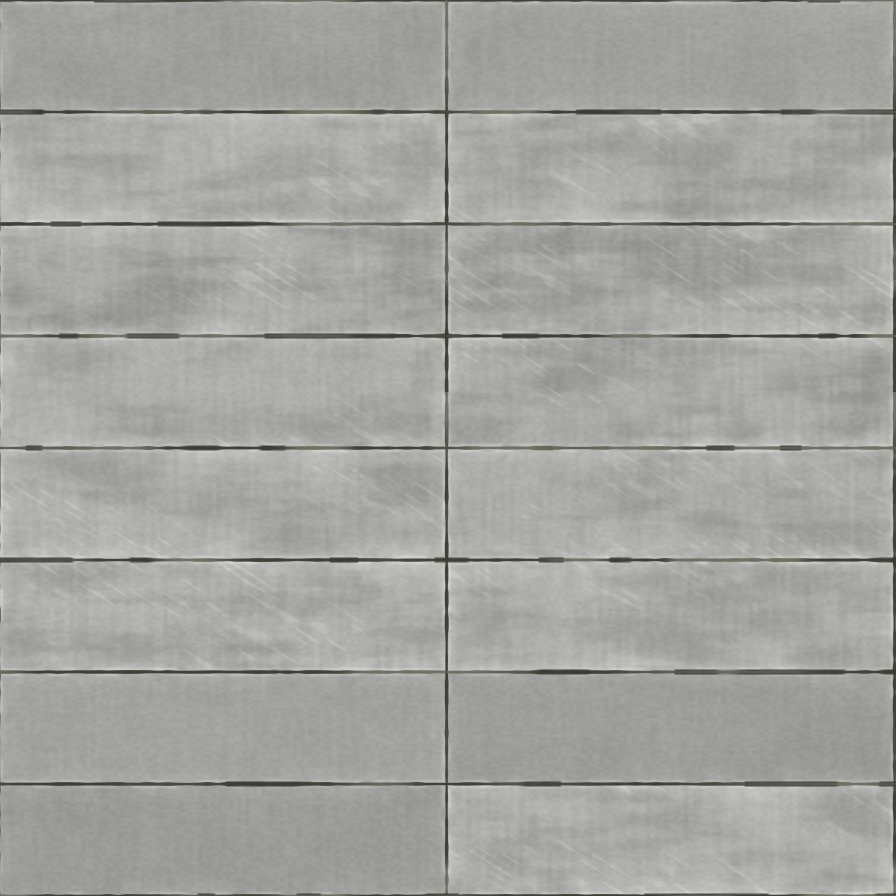
A Shadertoy shader for this texture:

```glsl
// Worn grey glazed tiles, two across and eight down, with thin dark joints.

float hash(vec2 p) {
    vec3 q = fract(p.xyx * 0.1031);
    q += dot(q, q.yzx + 33.33);
    return fract((q.x + q.y) * q.z);
}

float noise(vec2 p) {
    vec2 i = floor(p), f = fract(p);
    f = f * f * (3.0 - 2.0 * f);
    return mix(mix(hash(i), hash(i + vec2(1, 0)), f.x),
               mix(hash(i + vec2(0, 1)), hash(i + vec2(1, 1)), f.x), f.y);
}

float fbm(vec2 p) {
    float sum = 0.0, amp = 0.53;
    for (int i = 0; i < 4; i++) {
        sum += amp * noise(p);
        p = p * 2.03 + 17.3;
        amp *= 0.5;
    }
    return sum;
}

// Tone of the glaze; edge is the distance to the nearest joint.
float glaze(vec2 p, vec2 cell, float edge) {
    // Top row and the lower left area are smooth, the others heavily worn.
    bool plain = cell.y == 7.0 || cell.y == 1.0 || cell.x + cell.y == 0.0;
    float wear = plain ? 0.25 : 0.8 + 0.4 * hash(cell + 5.0);
    vec2 q = p + 3.0 * vec2(hash(cell + 11.0), hash(cell + 23.0));

    // Cloudy stains broken into horizontal brush streaks.
    float cloud = fbm(q * vec2(9, 20));
    float streak = fbm(q * vec2(12, 75));
    float stain = smoothstep(0.36, 0.7, 0.55 * cloud + 0.45 * streak);
    float tone = (plain ? 0.628 : 0.69) - 0.095 * wear * stain;
    tone += 0.05 * (streak - 0.5) + 0.025 * (hash(cell) - 0.5);

    // Woven threads, soft upright bands and fine grain.
    tone += (0.015 + 0.02 * wear) * (noise(q * vec2(190, 25)) - 0.5);
    tone += 0.025 * wear * (noise(q * vec2(36, 5)) - 0.5);
    tone += 0.035 * (noise(q * vec2(230, 330)) - 0.5);

    // Patches of slanted pale scratches.
    float scratch = noise(vec2(q.x - q.y, q.x + 1.6 * q.y) * vec2(22, 130));
    tone += 0.045 * wear * smoothstep(0.65, 0.95, scratch)
          * smoothstep(0.5, 0.7, noise(q * vec2(8, 15)));

    // Pale wash toward the border and a broken bright rim.
    float ragged = edge + 0.03 * (fbm(q * vec2(30, 45)) - 0.5);
    tone += (0.02 + 0.03 * wear) * (1.0 - smoothstep(0.0, 0.022, ragged));
    float rim = smoothstep(0.001, 0.003, edge) * (1.0 - smoothstep(0.003, 0.0065, edge));
    return tone + 0.065 * rim * smoothstep(0.25, 0.65, noise(q * 55.0));
}

void mainImage(out vec4 fragColor, in vec2 fragCoord) {
    vec2 p = fragCoord / iResolution.xy + vec2(0.0015, 0.0);
    float pixel = 1.0 / min(iResolution.x, iResolution.y);
    vec2 size = vec2(0.5, 0.125);
    vec2 cell = mod(floor(p / size), vec2(2, 8));
    vec2 local = fract(p / size) * size;
    vec2 side = min(local, size - local);
    float edge = min(side.x, side.y);

    float tone = glaze(p, cell, edge);
    vec3 color = vec3(tone, tone, tone - 0.012 - 0.06 * max(0.0, 0.62 - tone));

    // Slightly chipped joints with a darker core that comes and goes.
    float along = side.x < side.y ? p.y : p.x;
    float row = floor(p.y / size.y + 0.5);
    float chip = 0.0012 * (noise(p * vec2(90, 110)) - 0.5);
    float joint = 1.0 - smoothstep(-0.7 * pixel, 0.7 * pixel, edge - 0.0017 + chip);
    float depth = smoothstep(0.25, 0.7, noise(vec2(along * 14.0, row * 7.0)));
    vec3 grout = mix(vec3(0.43, 0.44, 0.39), vec3(0.25, 0.25, 0.21), depth);
    color = mix(color, grout, joint);

    // Short black gaps beside some horizontal joints.
    float gap = smoothstep(0.72, 0.8, noise(vec2(p.x * 26.0, row * 5.0 + 40.0)));
    gap *= 1.0 - smoothstep(0.0, 0.0012 + pixel, abs(side.y - 0.0018));
    color = mix(color, vec3(0.2, 0.2, 0.17), 0.7 * gap);

    fragColor = vec4(color, 1.0);
}
```
